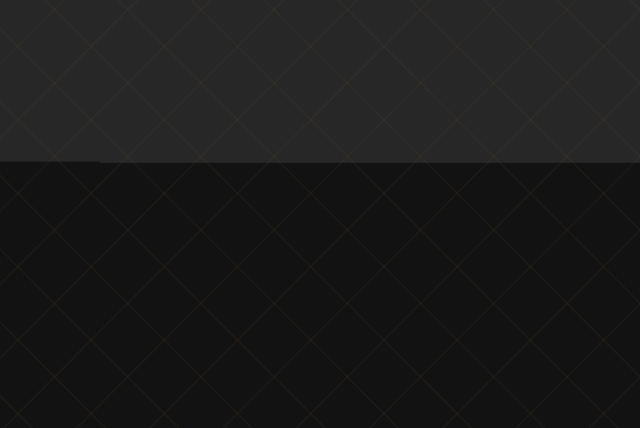
Write a Shadertoy shader that draws this background.

```glsl
const float ASPECT = 1.5;
const vec3 UPPER_COLOR = vec3(0.151);
const vec3 LOWER_COLOR = vec3(0.0706);
const vec3 LINE_COLOR = vec3(0.45, 0.34, 0.20);
const float LINE_OPACITY = 0.11;
const float LINE_WIDTH = 0.0036;
const float LINE_PERIOD = 0.17158;            // spacing along either axis
const vec2 CROSSING = vec2(0.7283, 0.5484);   // one node of the lattice
const float HORIZON = 0.6197;
const float HORIZON_STEP = 0.0026;            // small rise at the left
const float STEP_X = 0.2344;

// Antialiased coverage of a repeated diagonal line
float diagonalLine(float coordinate, float pixel) {
    float offset = (fract(coordinate / LINE_PERIOD + 0.5) - 0.5) * LINE_PERIOD;
    float dist = abs(offset) * inversesqrt(2.0);
    return clamp((0.5 * LINE_WIDTH - dist) / pixel + 0.5, 0.0, 1.0);
}

void mainImage(out vec4 fragColor, in vec2 fragCoord) {
    vec2 p = fragCoord / iResolution.xy * vec2(ASPECT, 1.0);
    float pixel = 1.0 / iResolution.y;

    // Two flat bands with a slightly stepped boundary
    float left = clamp((STEP_X - p.x) / pixel + 0.5, 0.0, 1.0);
    float horizon = HORIZON + HORIZON_STEP * left;
    float upper = clamp((p.y - horizon) / pixel + 0.5, 0.0, 1.0);
    vec3 color = mix(LOWER_COLOR, UPPER_COLOR, upper);

    // Two translucent line families, brighter where they cross
    vec2 q = p - CROSSING;
    color = mix(color, LINE_COLOR, LINE_OPACITY * diagonalLine(q.x + q.y, pixel));
    color = mix(color, LINE_COLOR, LINE_OPACITY * diagonalLine(q.x - q.y, pixel));

    fragColor = vec4(color, 1.0);
}
```
